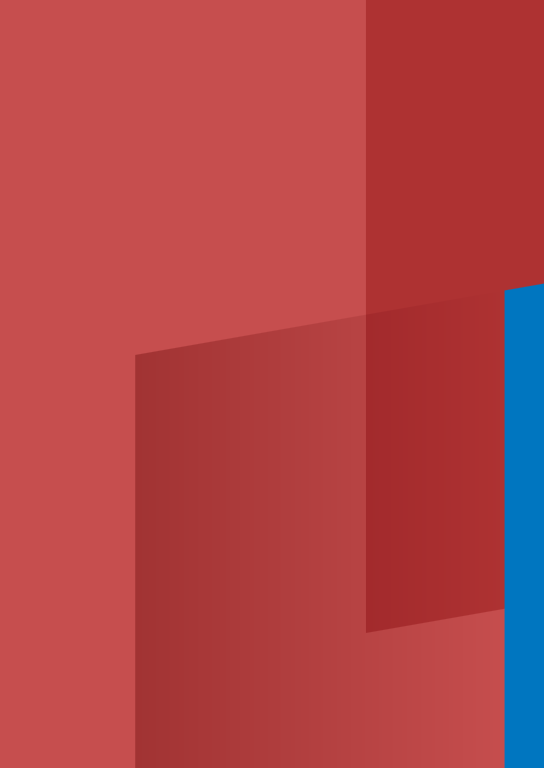
A Shadertoy shader for this background:

```glsl
// Flat red backdrop with a dark upright band, a slanted shaded panel and a blue side strip.

// Layout, as fractions of the canvas (origin at the lower left)
const float PANEL_LEFT   = 0.2486;
const float BAND_LEFT    = 0.6727;
const float STRIP_LEFT   = 0.9275;
const float SLOPE        = 0.1237;  // rise across the full width
const float PANEL_TOP    = 0.5378;  // height at PANEL_LEFT
const float BAND_BOTTOM  = 0.1758;  // height at BAND_LEFT

// Colours
const vec3 BASE_RED      = vec3(0.775, 0.304, 0.304);
const vec3 BAND_RED      = vec3(0.682, 0.196, 0.196);
const vec3 PANEL_SHADOW  = vec3(0.632, 0.200, 0.200);
const vec3 BAND_SHADOW   = vec3(0.637, 0.165, 0.173);
const vec3 STRIP_BLUE    = vec3(0.000, 0.463, 0.753);

// Coverage of the region where a signed distance is positive
float cover(float dist, float pixel) {
    return clamp(dist / pixel + 0.5, 0.0, 1.0);
}

// Signed height of p above a slanted line through a start point
float aboveSlant(vec2 p, vec2 start) {
    return p.y - start.y - SLOPE * (p.x - start.x);
}

void mainImage(out vec4 fragColor, in vec2 fragCoord) {
    vec2 uv = fragCoord / iResolution.xy;
    vec2 pixel = 1.0 / iResolution.xy;

    // Region masks
    float slantPixel = pixel.y + SLOPE * pixel.x;
    float belowTop = cover(-aboveSlant(uv, vec2(PANEL_LEFT, PANEL_TOP)), slantPixel);
    float panel = belowTop * cover(uv.x - PANEL_LEFT, pixel.x);
    float band = cover(uv.x - BAND_LEFT, pixel.x)
               * cover(aboveSlant(uv, vec2(BAND_LEFT, BAND_BOTTOM)), slantPixel);
    float strip = belowTop * cover(uv.x - STRIP_LEFT, pixel.x);

    // Panel shading fades out towards the strip
    float panelFade = clamp((uv.x - PANEL_LEFT) / (STRIP_LEFT - PANEL_LEFT), 0.0, 1.0);
    float bandFade = clamp((uv.x - BAND_LEFT) / (STRIP_LEFT - BAND_LEFT), 0.0, 1.0);
    vec3 field = mix(BASE_RED, mix(PANEL_SHADOW, BASE_RED, panelFade), panel);
    vec3 bandColor = mix(BAND_RED, mix(BAND_SHADOW, BAND_RED, bandFade), panel);

    // Layers from back to front
    vec3 color = mix(field, bandColor, band);
    color = mix(color, STRIP_BLUE, strip);
    fragColor = vec4(color, 1.0);
}
```
